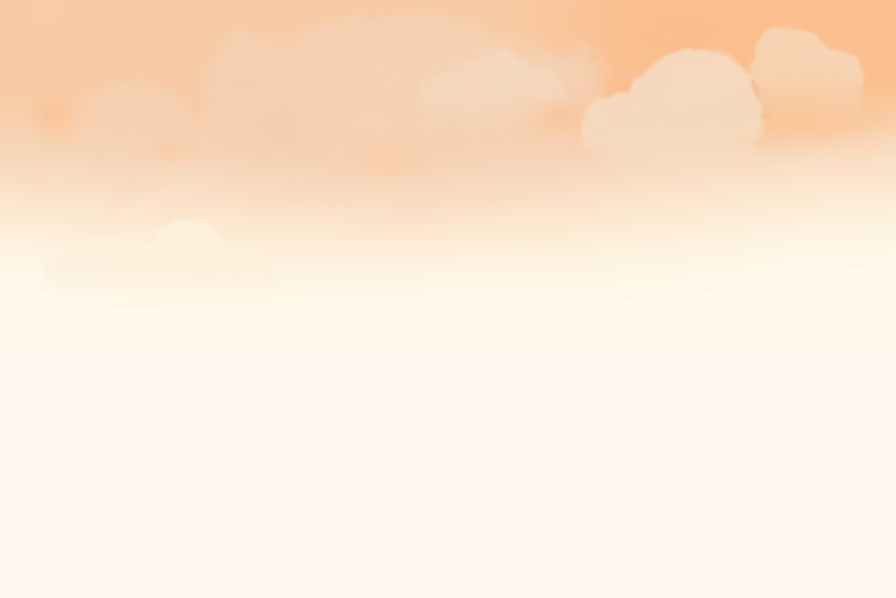
Write a Shadertoy shader that draws this background.

```glsl
// Soft peach sky with billowing clouds dissolving into a plain cream haze.

vec2 hash2(vec2 p) {
    p = vec2(dot(p, vec2(127.1, 311.7)), dot(p, vec2(269.5, 183.3)));
    return fract(sin(p) * 43758.5);
}

// Cellular noise: distance to the nearest scattered point
float cells(vec2 p) {
    vec2 id = floor(p), f = fract(p);
    float nearest = 2.0;
    for (int y = -1; y <= 1; y++)
    for (int x = -1; x <= 1; x++) {
        vec2 cell = vec2(x, y);
        vec2 d = cell + hash2(id + cell) - f;
        nearest = min(nearest, dot(d, d));
    }
    return sqrt(nearest);
}

// Rounded lumps at three scales, centred near zero
float billows(vec2 p) {
    float sum = 0.0, amp = 0.55, freq = 13.0;
    for (int i = 0; i < 3; i++) {
        sum += amp * (0.48 - cells(p * freq + float(i) * 7.3));
        amp *= 0.5;
        freq *= 2.1;
    }
    return sum;
}

// Layered sines, each bending the next
float wash(vec2 p) {
    float sum = 0.0, amp = 0.5;
    for (int i = 0; i < 4; i++) {
        sum += amp * sin(p.x + 1.3 * sin(p.y + float(i)));
        p = mat2(1.5, 1.1, -1.1, 1.5) * p + 2.1;
        amp *= 0.55;
    }
    return sum;
}

// Approximate depth inside an elliptical puff
float puff(vec2 p, vec2 centre, vec2 radius) {
    return (1.0 - length((p - centre) / radius)) * min(radius.x, radius.y);
}

float glow(vec2 p, vec2 centre, vec2 radius) {
    vec2 d = (p - centre) / radius;
    return exp(-dot(d, d));
}

void mainImage(out vec4 fragColor, in vec2 fragCoord) {
    // Sky coordinates: x to the right, y downward from the top edge
    vec2 uv = fragCoord / iResolution.xy;
    vec2 p = vec2(1.5 * uv.x, 1.0 - uv.y);
    float lump = billows(p);
    float drift = wash(p * vec2(9.0, 14.0));
    vec2 q = p + 0.006 * vec2(drift, wash(p.yx * 19.0));

    vec3 peach = vec3(0.962, 0.827, 0.705);
    vec3 orange = vec3(0.984, 0.748, 0.555);
    vec3 cream = vec3(1.0, 0.972, 0.933);

    // Open sky, warmest at the upper right
    vec3 col = mix(vec3(0.970, 0.792, 0.646), orange, smoothstep(0.75, 1.15, p.x));
    col = mix(col, peach, smoothstep(0.15, 0.27, p.y + 0.02 * drift));

    // Broad faint cloud bank
    float bank = puff(q, vec2(0.66, 0.22), vec2(0.32, 0.21));
    bank = max(bank, puff(q, vec2(0.42, 0.17), vec2(0.10, 0.13)));
    bank = max(bank, puff(q, vec2(0.23, 0.23), vec2(0.12, 0.10)));
    bank = max(bank, puff(q, vec2(0.91, 0.19), vec2(0.12, 0.13)));
    col = mix(col, vec3(0.960, 0.815, 0.695), smoothstep(-0.012, 0.04, bank + 0.04 * lump));

    // Lighter crests within the bank
    float crest = puff(q, vec2(0.83, 0.165), vec2(0.13, 0.08));
    crest = max(crest, puff(q, vec2(0.63, 0.23), vec2(0.05, 0.045)));
    float crestFade = 1.0 - smoothstep(0.14, 0.25, p.y);
    col = mix(col, vec3(0.960, 0.848, 0.740), 0.8 * crestFade * smoothstep(-0.004, 0.025, crest + 0.05 * lump));

    // Warm pockets between clouds
    float warm = 0.65 * glow(q, vec2(0.095, 0.19), vec2(0.035, 0.04));
    warm += 0.50 * glow(q, vec2(0.94, 0.20), vec2(0.06, 0.03));
    warm += 0.28 * glow(q, vec2(0.65, 0.275), vec2(0.08, 0.025));
    warm += 0.25 * glow(q, vec2(0.29, 0.25), vec2(0.06, 0.018));
    warm += 0.75 * glow(q, vec2(1.36, 0.195), vec2(0.12, 0.035));
    col = mix(col, orange, min(warm, 1.0));

    // Crisp cumulus at the right, the far tower first
    float tower = puff(q, vec2(1.325, 0.125), vec2(0.075, 0.085));
    tower = max(tower, puff(q, vec2(1.395, 0.15), vec2(0.065, 0.065)));
    float towerFade = 1.0 - smoothstep(0.11, 0.23, p.y);
    col = mix(col, vec3(0.966, 0.825, 0.695), towerFade * smoothstep(0.0, 0.012, tower + 0.04 * lump));
    float heap = puff(q, vec2(1.155, 0.185), vec2(0.125, 0.11));
    heap = max(heap, puff(q, vec2(1.05, 0.21), vec2(0.08, 0.07)));
    float heapFade = 1.0 - smoothstep(0.20, 0.31, p.y);
    col = mix(col, vec3(0.962, 0.850, 0.740), heapFade * smoothstep(0.0, 0.014, heap + 0.04 * lump));
    col += vec3(0.004, 0.010, 0.014) * (lump + 0.6 * drift);

    // Haze rises toward both sides and clears to cream below
    float depth = p.y + 0.07 * smoothstep(0.85, 1.5, p.x) + 0.03 * smoothstep(0.35, 0.0, p.x);
    depth += 0.008 * drift;
    col = mix(col, vec3(0.995, 0.940, 0.860), smoothstep(0.22, 0.47, depth));
    col = mix(col, vec3(1.0, 0.978, 0.927), smoothstep(0.38, 0.55, depth));

    // Pale low cloud at the left
    float low = puff(q, vec2(0.325, 0.445), vec2(0.08, 0.085));
    low = max(low, puff(q, vec2(0.19, 0.46), vec2(0.115, 0.07)));
    low = max(low, puff(q, vec2(0.40, 0.47), vec2(0.075, 0.06)));
    float lowFade = 1.0 - smoothstep(0.42, 0.53, p.y);
    col = mix(col, vec3(0.992, 0.943, 0.868), lowFade * smoothstep(0.0, 0.016, low + 0.035 * lump));

    col = mix(col, cream, smoothstep(0.52, 0.64, p.y));
    fragColor = vec4(col, 1.0);
}
```
